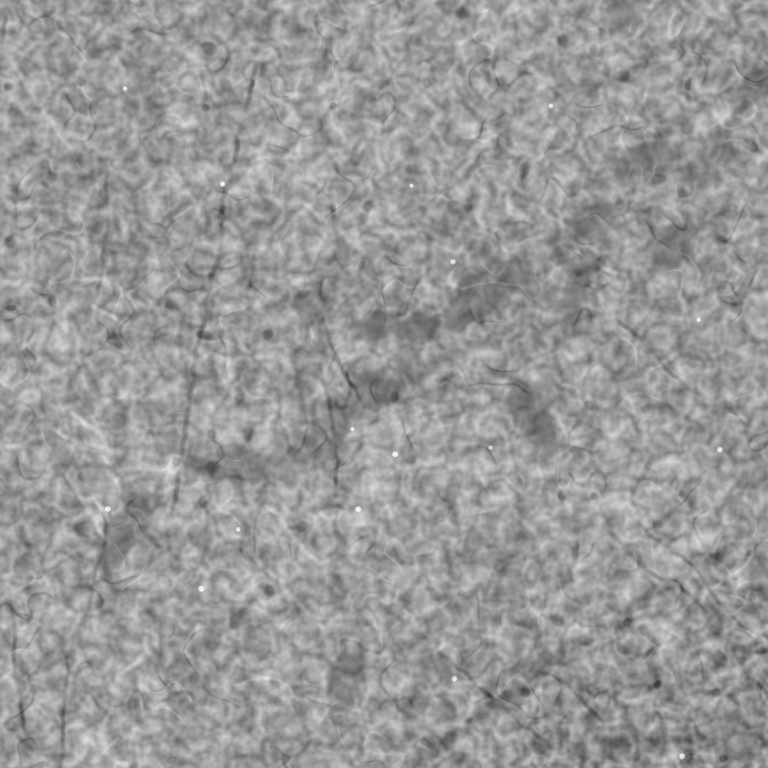
Give the GLSL for this texture, as a Shadertoy shader.

```glsl
const float BASE_GREY = 0.612;
const float DARK_GREY = 0.42;
const float COARSE_GRAIN = 0.10;
const float MEDIUM_GRAIN = 0.19;
const float FINE_GRAIN = 0.19;
const float DUST_GRAIN = 0.07;
const float CREASE_DEPTH = 0.10;
const float CRACK_DEPTH = 0.17;
const float VEIN_LIGHT = 0.11;
const int CHAIN_PATCHES = 9;
const int LOOSE_PATCHES = 9;
const int CRACKS = 13;
const int VEINS = 11;

vec2 hash2(vec2 p) {
    vec3 q = fract(p.xyx * vec3(0.1031, 0.1030, 0.0973));
    q += dot(q, q.yzx + 33.33);
    return fract((q.xx + q.yz) * q.zy);
}

float cornerSlope(vec2 cell, vec2 offset) {
    float a = 6.2832 * hash2(cell + 71.0).x;
    return dot(vec2(cos(a), sin(a)), offset);
}

// Gradient noise, roughly -0.7 to 0.7
float noise(vec2 p) {
    vec2 i = floor(p), f = fract(p);
    vec2 u = f * f * f * (f * (f * 6.0 - 15.0) + 10.0);
    vec2 e = vec2(1.0, 0.0);
    return mix(mix(cornerSlope(i, f), cornerSlope(i + e, f - e), u.x),
               mix(cornerSlope(i + e.yx, f - e.yx), cornerSlope(i + 1.0, f - 1.0), u.x), u.y);
}

vec2 turn(vec2 p, float angle) {
    float c = cos(angle), s = sin(angle);
    return vec2(c * p.x + s * p.y, c * p.y - s * p.x);
}

// Bent, wobbling line with tapered ends and uneven strength
float stroke(vec2 p, vec2 start, float angle, float len, float width, float bend, float seed) {
    vec2 q = turn(p - start, angle);
    float t = q.x / len;
    q.y += bend * len * t * (1.0 - t);
    q.y += 0.012 * noise(vec2(q.x * 14.0, seed)) + 0.004 * noise(vec2(q.x * 55.0, seed + 9.0));
    float ends = smoothstep(0.0, 0.12, t) * smoothstep(1.0, 0.85, t);
    float strength = clamp(0.65 + 1.3 * noise(vec2(q.x * 24.0, seed + 4.0)), 0.0, 1.0);
    return ends * strength * smoothstep(width, width * 0.2, abs(q.y));
}

// Ragged elongated stain
float patchMask(vec2 p, vec2 centre, vec2 radii, float angle) {
    vec2 q = turn(p - centre, angle) / radii;
    float ragged = 0.7 * noise(p * 24.0) + 0.4 * noise(p * 60.0);
    return smoothstep(1.15, 0.6, length(q) + ragged);
}

float stains(vec2 p) {
    float m = 0.0;
    for (int i = 0; i < CHAIN_PATCHES; i++) {
        float t = float(i) / float(CHAIN_PATCHES - 1);
        vec2 h = hash2(vec2(float(i), 3.0));
        vec2 c = vec2(0.33 + 0.57 * t, 0.39 + 0.43 * t) + 0.07 * (h - 0.5);
        m = max(m, (0.55 + 0.4 * h.y) * patchMask(p, c, vec2(0.065, 0.026), 1.6 * h.x - 0.5));
    }
    for (int i = 0; i < LOOSE_PATCHES; i++) {
        vec2 c = hash2(vec2(float(i), 17.0));
        vec2 h = hash2(vec2(float(i), 29.0));
        vec2 radii = vec2(0.032 + 0.035 * h.x, 0.018 + 0.02 * h.y);
        m = max(m, (0.5 + 0.4 * h.x) * patchMask(p, c, radii, 3.1 * h.y));
    }
    return m;
}

// One jittered round fleck in some cells of a grid
float flecks(vec2 p, float cells, float share, float radius, float seed) {
    vec2 g = p * cells, id = floor(g);
    vec2 h = hash2(id + seed), pick = hash2(id + seed + 51.0);
    float r = radius * (0.6 + 0.4 * pick.y);
    float d = length(fract(g) - 0.3 - 0.4 * h);
    return step(pick.x, share) * smoothstep(r, r * 0.45, d);
}

void mainImage(out vec4 fragColor, in vec2 fragCoord) {
    vec2 p = fragCoord / iResolution.xy;
    vec2 warp = vec2(noise(p * 30.0 + 5.0), noise(p * 30.0 + 47.0));
    vec2 w = p + 0.010 * warp;

    // Broad tone and the darker corner at lower right
    float corner = smoothstep(-0.06, 0.12, 0.62 * (p.x - 0.55) - p.y + 0.04 * noise(p * 9.0));
    float grey = BASE_GREY - 0.055 * corner + 0.05 * noise(p * 4.0 + 3.0);

    // Crumpled grain
    float grain = COARSE_GRAIN * noise(w * 19.0)
                + MEDIUM_GRAIN * noise(w * 42.0 + 13.0)
                + FINE_GRAIN * noise(w * 84.0 + 31.0)
                + DUST_GRAIN * noise(p * 150.0);

    // Stains flatten the grain
    float stain = stains(p);
    grey = mix(grey, DARK_GREY, 0.85 * stain) + grain * (1.0 + 0.2 * corner - 0.5 * stain);

    // Short creases, dark and light
    float darkCrease = smoothstep(0.09, 0.0, abs(noise(w * 24.0 + 80.0)));
    float lightCrease = smoothstep(0.09, 0.0, abs(noise(w * 27.0 + 120.0)));
    grey -= CREASE_DEPTH * darkCrease * smoothstep(0.05, 0.3, noise(p * 15.0 + 60.0));
    grey += 0.7 * CREASE_DEPTH * lightCrease * smoothstep(0.05, 0.3, noise(p * 15.0 + 90.0));

    // Cracks: steep on the left, slanting on the right
    float crack = stroke(p, vec2(0.35, 0.99), -1.75, 0.76, 0.0055, 0.06, 2.0);
    crack = max(crack, stroke(p, vec2(0.54, 0.0), 0.60, 0.56, 0.012, -0.08, 6.0));
    for (int i = 0; i < CRACKS; i++) {
        vec2 s = hash2(vec2(float(i), 41.0)), h = hash2(vec2(float(i), 59.0));
        float angle = mix(-1.6, -0.7, smoothstep(0.3, 0.6, s.x)) + 0.5 * (h.x - 0.5);
        crack = max(crack, 0.85 * stroke(p, s, angle, 0.1 + 0.18 * h.y, 0.0045, 0.5 * (h.x - 0.5), 20.0 + float(i) * 3.0));
    }
    grey -= CRACK_DEPTH * crack;

    // Pale veins
    float vein = 0.0;
    for (int i = 0; i < VEINS; i++) {
        vec2 s = hash2(vec2(float(i), 83.0)), h = hash2(vec2(float(i), 97.0));
        vein = max(vein, stroke(p, s, -0.75 + 0.6 * (h.x - 0.5), 0.07 + 0.11 * h.y, 0.005, 0.3 * (h.y - 0.5), 70.0 + float(i) * 3.0));
    }
    grey += VEIN_LIGHT * vein;

    // Dark pits and rare bright specks
    grey -= 0.13 * flecks(p + 0.012 * warp, 24.0, 0.12 + 0.12 * corner, 0.30, 7.0);
    grey += 0.30 * flecks(p, 40.0, 0.006 + 0.012 * corner, 0.22, 23.0);

    fragColor = vec4(vec3(clamp(grey, 0.12, 0.95)), 1.0);
}
```
